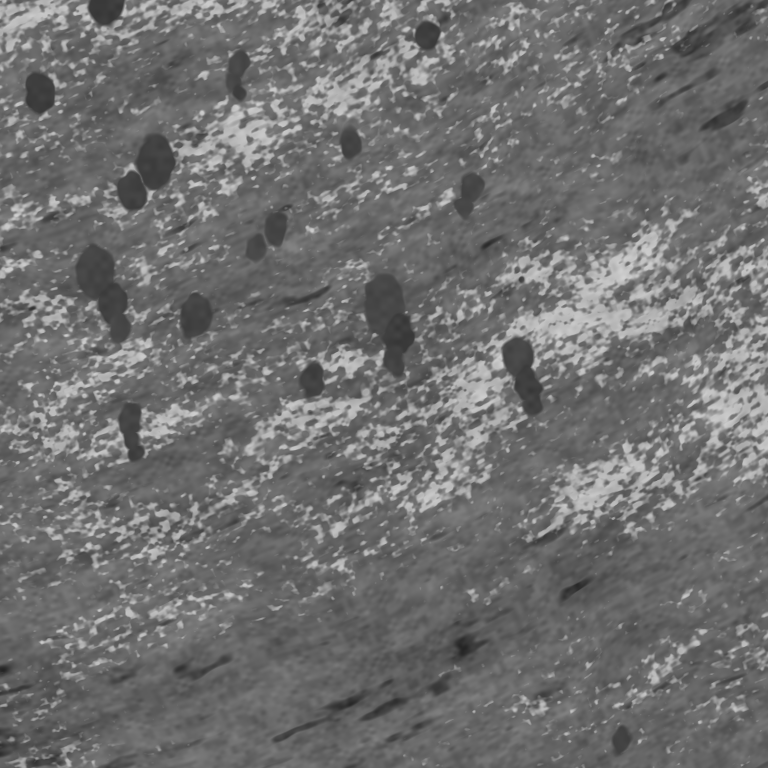
Reproduce this texture procedurally as a Shadertoy shader.

```glsl
// Grey weathered rock with slanting grain, pale crystal specks and dark round pits.

float hash(vec2 p) {
    return fract(sin(dot(p, vec2(127.1, 311.7))) * 43758.5453);
}

float noise(vec2 p) {
    vec2 i = floor(p), f = fract(p);
    f = f * f * (3.0 - 2.0 * f);
    return mix(mix(hash(i), hash(i + vec2(1, 0)), f.x),
               mix(hash(i + vec2(0, 1)), hash(i + vec2(1, 1)), f.x), f.y);
}

float fbm(vec2 p) {
    float sum = 0.0, amp = 0.53;
    for (int i = 0; i < 4; i++) {
        sum += amp * noise(p);
        p = p * 2.03 + 17.3;
        amp *= 0.5;
    }
    return sum;
}

// Bends the canvas so that x runs along the grain, steeper to the right
vec2 grainSpace(vec2 p) {
    vec2 q = mat2(0.92, -0.39, 0.39, 0.92) * p;
    q.y -= 0.13 * (q.x - 0.5) * (q.x - 0.5);
    return q + 0.025 * vec2(fbm(p * 7.0), fbm(p * 7.0 + 40.0));
}

// Pits in small clusters: x is coverage, y is the tone of the pit
vec2 pits(vec2 p) {
    vec2 ragged = 0.008 * vec2(noise(p * 75.0), noise(p * 75.0 + 31.0)) - 0.004;
    vec2 result = vec2(0.0, 0.25);
    for (int i = 0; i < 15; i++) {
        float k = float(i);
        vec2 center = vec2(0.03 + 0.64 * fract(k * 0.618 + 0.17), 0.98 - 0.042 * k);
        center += 0.03 * vec2(hash(vec2(k, 3.0)), hash(vec2(k, 8.0)));
        if (i == 14) center = vec2(0.81, 0.035);
        float radius = i == 14 ? 0.015 : mix(0.017, 0.033, pow(hash(vec2(k, 5.0)), 1.5));
        int lobes = i == 14 ? 1 : 1 + int(2.3 * hash(vec2(k, 11.0)));
        for (int j = 0; j < lobes; j++) {
            vec2 seed = vec2(k, float(j) + 20.0);
            vec2 d = p - center + ragged;
            d.x -= 0.25 * (hash(seed) - 0.4) * d.y;
            float edge = length(d / vec2(0.82, 1.15)) - radius;
            float cover = 1.0 - smoothstep(-0.003, 0.003, edge);
            result.y = mix(result.y, 0.235 + 0.05 * hash(seed + 7.0), cover);
            result.x = max(result.x, cover);
            // Next lobe sits beside and below the last one
            center += radius * vec2(2.2 * hash(seed + 2.0) - 1.4, -1.3);
            radius *= 0.75;
        }
    }
    return result;
}

void mainImage(out vec4 fragColor, in vec2 fragCoord) {
    vec2 p = fragCoord / iResolution.xy;
    vec2 q = grainSpace(p);

    // Base stone: broad streaks, middle grain and fine grain
    float fine = noise(q * vec2(130, 190) + 9.0);
    float grey = 0.396 + 0.13 * (fbm(q * vec2(6, 24)) - 0.5);
    grey += 0.09 * (noise(q * vec2(32, 85)) - 0.5) + 0.09 * (fine - 0.5);

    // Dark diagonal band at the lower right, dim lower left corner
    float band = exp(-pow((p.y - 0.55 * p.x + 0.17) / 0.05, 2.0));
    band *= smoothstep(0.25, 0.5, p.x) * (1.0 - smoothstep(0.75, 0.95, p.x));
    float corner = 1.0 - smoothstep(0.0, 0.25, length(p * vec2(1.0, 1.3)));
    grey -= 0.04 * band + 0.05 * corner;

    // Thin dark grooves, denser in the band and at the upper right
    float crest = smoothstep(0.6, 0.9, p.x) * smoothstep(0.72, 0.9, p.y);
    float groove = noise(q * vec2(14, 65) + 60.0) * 0.7 + noise(q * vec2(50, 130)) * 0.3;
    groove += 0.16 * max(max(band, corner), crest);
    grey -= 0.15 * smoothstep(0.76, 0.95, groove);

    // Pale specks gathered in streaked patches, mostly in the upper right half
    float patches = fbm(q * vec2(3.2, 8.0) + 5.0) - 0.5;
    patches += 0.6 * (fbm(q * vec2(13, 38) + 3.0) - 0.5);
    float region = smoothstep(0.1, 0.75, p.y + 0.15 * p.x) - 0.55;
    float speck = 0.62 * noise(q * vec2(105, 165)) + 0.38 * noise(q * vec2(210, 260) + 4.0);
    speck += 1.15 * patches + 0.2 * region - 0.15 * band;
    grey += 0.33 * smoothstep(0.6, 1.0, speck);

    // Pits cover everything else
    vec2 pit = pits(p);
    grey = mix(grey, pit.y + 0.05 * (noise(p * 110.0) - 0.5), pit.x);

    fragColor = vec4(vec3(grey), 1.0);
}
```
